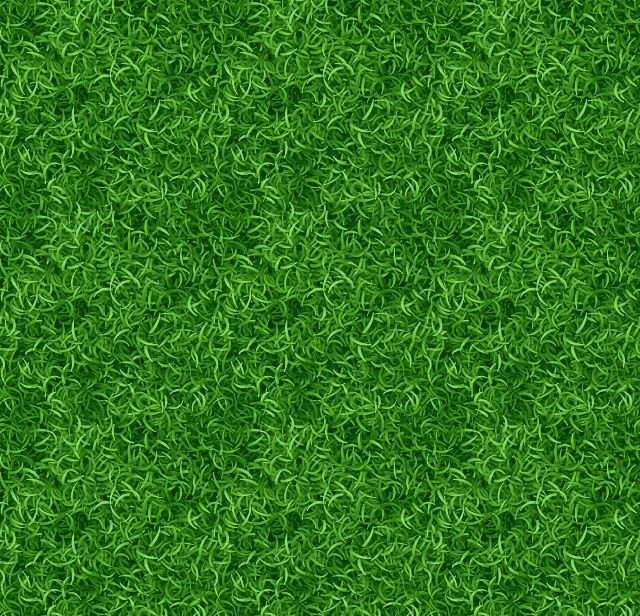
This texture is drawn by a WebGL 2 fragment shader. Its source:

```glsl
#version 300 es
precision highp float;

uniform vec2 u_resolution;
out vec4 outColor;

const float TILE = 17.0;  // cells along one side of the repeating tile
const int LAYERS = 9;

vec4 hash4(vec3 seed) {
    uvec4 v = uvec4(uvec3(seed + 0.5), 7u) * 1664525u + 1013904223u;
    for (int i = 0; i < 2; i++) {
        v += v.yzwx * v.wxyz;
        v ^= v >> 16u;
        v = v * 1664525u + 1013904223u;
    }
    v += v.yzwx * v.wxyz;
    v ^= v >> 16u;
    return vec4(v & 65535u) / 65535.0;
}

// Smooth noise from -0.5 to 0.5 with a given number of lumps per tile
float patchNoise(vec2 p, float lumps) {
    p *= lumps / TILE;
    vec2 a = mod(floor(p), lumps), b = mod(a + 1.0, lumps);
    vec2 f = smoothstep(0.0, 1.0, fract(p));
    float low = mix(hash4(vec3(a, lumps + 200.0)).x, hash4(vec3(b.x, a.y, lumps + 200.0)).x, f.x);
    float high = mix(hash4(vec3(a.x, b.y, lumps + 200.0)).x, hash4(vec3(b, lumps + 200.0)).x, f.x);
    return mix(low, high, f.y) - 0.5;
}

// Signed distance to a tapered arc in x, position from root (-1) to tip (1) in y,
// side across the blade in z
vec3 bladeArc(vec2 p, float heading, float radius, float halfLength, float width, float tipSide) {
    vec2 outward = vec2(cos(heading), sin(heading));
    vec2 q = p + outward * radius;
    float angle = atan(dot(q, vec2(-outward.y, outward.x)), dot(q, outward));
    float along = angle * radius / halfLength;
    float t = clamp(along, -1.0, 1.0);
    float across = length(q) - radius;
    float beyond = max(abs(along) - 1.0, 0.0) * halfLength;
    float taper = width * mix(1.0, 0.4, smoothstep(-0.3, 1.0, t * tipSide));
    return vec3(length(vec2(across, beyond)) - taper, t * tipSide, across / width);
}

// Green ramp from deep shade (0) to pale highlight (5.5)
vec3 grassColor(float tone) {
    vec3 c = mix(vec3(0.02, 0.26, 0.01), vec3(0.09, 0.36, 0.03), clamp(tone, -0.5, 1.0));
    c = mix(c, vec3(0.18, 0.47, 0.07), clamp(tone - 1.0, 0.0, 1.0));
    c = mix(c, vec3(0.27, 0.58, 0.14), clamp(tone - 2.0, 0.0, 1.0));
    c = mix(c, vec3(0.36, 0.69, 0.17), clamp(tone - 3.0, 0.0, 1.0));
    return mix(c, vec3(0.49, 0.80, 0.35), clamp(tone - 4.0, 0.0, 1.5));
}

void main() {
    float cellsPerPixel = 3.0 * TILE / u_resolution.x;
    vec2 p = gl_FragCoord.xy * cellsPerPixel;
    float tone = 0.3;

    // Blades are painted from the dark ground up to the bright tips
    for (int layer = 0; layer < LAYERS; layer++) {
        float height = float(layer) / float(LAYERS - 1);
        vec2 g = p + hash4(vec3(layer, 40, 90)).xy * TILE;
        vec2 home = floor(g);

        for (int j = -1; j <= 1; j++) {
            for (int i = -1; i <= 1; i++) {
                vec2 cell = home + vec2(i, j);
                vec3 seed = vec3(mod(cell, TILE), float(layer));
                vec4 place = hash4(seed);
                vec4 form = hash4(seed + vec3(0, 0, 50));

                float radius = mix(0.7, 2.8, form.x * form.x);
                float halfLength = mix(0.45, 0.9, form.y);
                float width = mix(0.15, 0.1, height) * mix(0.7, 1.25, form.z);
                float tipSide = place.w < 0.5 ? -1.0 : 1.0;
                vec3 blade = bladeArc(g - cell - place.xy, place.z * 6.2832,
                                      radius, halfLength, width, tipSide);

                // Soft shade around the blade, then the blade itself
                tone *= 1.0 - 0.24 * smoothstep(0.24, 0.0, blade.x);
                float bladeTone = mix(0.7, 3.3, height) + 2.6 * (form.w - 0.5)
                                + 0.85 * blade.y + 0.35 * clamp(blade.z, -1.0, 1.0);
                float cover = smoothstep(0.6, -0.6, blade.x / cellsPerPixel);
                tone = mix(tone, bladeTone, cover);
            }
        }
    }

    // Stronger contrast, with light and dark patches that repeat with the tile
    tone = 2.15 + 1.38 * (tone - 1.8);
    tone += 1.1 * patchNoise(p, 7.0) + 0.8 * patchNoise(p, 3.0);

    outColor = vec4(grassColor(tone), 1.0);
}
```
